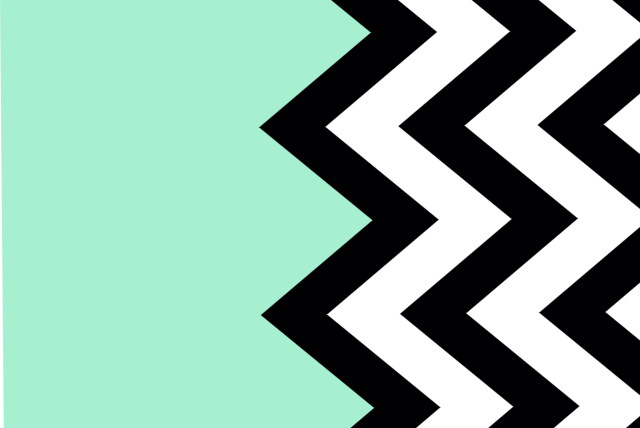
Reproduce this background procedurally as a WebGL 2 fragment shader.

```glsl
#version 300 es
precision highp float;
// Black and white vertical zigzag stripes beside a flat mint field, slightly tilted.

uniform vec2 u_resolution;
out vec4 fragColor;

// Antialiased coverage of the region where the signed distance is negative
float coverage(float dist) {
    float px = 1.0 / u_resolution.y;
    return 1.0 - smoothstep(-0.8 * px, 0.8 * px, dist);
}

// Triangle wave from 0 to 1, peaking at whole numbers
float triangleWave(float t) {
    return abs(2.0 * fract(t) - 1.0);
}

void main() {
    vec3 mint = vec3(0.65, 0.94, 0.82);
    vec3 black = vec3(0.0, 0.0, 0.01);
    vec3 white = vec3(1.0);

    // Canvas height is one unit; tilt the plane about the top left corner
    vec2 p = gl_FragCoord.xy / u_resolution * vec2(1.5, 1.0) - vec2(0.0, 1.0);
    p = vec2(p.x + 0.0088 * p.y, p.y - 0.0088 * p.x);

    // Horizontal offset from the first zigzag edge
    float amplitude = 0.2637, wavelength = 0.4385;
    float zigzag = amplitude * triangleWave((p.y + 0.0838) / wavelength);
    float offset = p.x - 0.6048 - zigzag;
    float slant = length(vec2(1.0, 2.0 * amplitude / wavelength));

    // Repeating black bands, kept black right up to the mint edge
    float period = 0.3262, halfBand = 0.0776;
    float across = mod(max(offset, 0.02) - halfBand + 0.5 * period, period) - 0.5 * period;
    vec3 color = mix(white, black, coverage((abs(across) - halfBand) / slant));

    // Mint field, with a thin white sliver left by the tilt
    color = mix(color, mint, coverage(offset / slant));
    color = mix(color, white, coverage(p.x));

    fragColor = vec4(color, 1.0);
}
```
